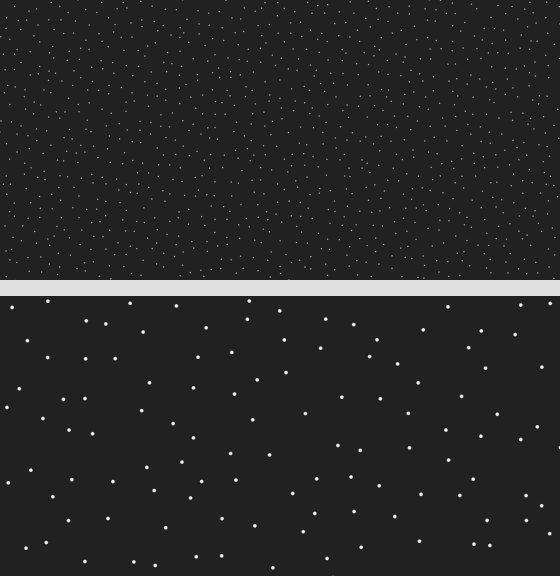
Top: the whole. Bottom: its middle third, enlarged.
Reproduce this texture procedurally as a Shadertoy shader.

```glsl
vec2 hash22(vec2 cell) {
    vec3 q = fract(cell.xyx * vec3(0.1031, 0.1030, 0.0973));
    q += dot(q, q.yzx + 33.33);
    return fract((q.xx + q.yz) * q.zy);
}

// Distance to the one jittered speck of each staggered cell, in cell units
float speckDistance(vec2 p) {
    float row = floor(p.y);
    p.x += 0.5 * mod(row, 2.0);
    vec2 cell = vec2(floor(p.x), row);
    vec2 jitter = (hash22(cell + 71.0) - 0.5) * 0.66;
    return length(p - cell - 0.5 - jitter);
}

// Soft disc that keeps its total light when smaller than a pixel
float softDisc(float d, float radius, float softness) {
    float outer = radius + softness;
    float inner = max(radius - softness, 0.0);
    float gain = min(1.0, 3.0 * radius * radius / (outer * outer));
    return gain * clamp((outer - d) / (outer - inner), 0.0, 1.0);
}

void mainImage(out vec4 fragColor, in vec2 fragCoord) {
    vec2 uv = fragCoord / iResolution.y;
    float pixel = 1.0 / iResolution.y;

    // Tilted grid hides the rows
    float tilt = 0.28;
    mat2 turn = mat2(cos(tilt), sin(tilt), -sin(tilt), cos(tilt));
    float density = 22.5;
    float d = speckDistance(turn * uv * density + 40.0) / density;

    // Tiny round specks
    float speck = softDisc(d, 0.00205, 0.62 * pixel);
    vec3 charcoal = vec3(0.13);
    vec3 speckWhite = vec3(0.97);
    fragColor = vec4(mix(charcoal, speckWhite, speck), 1.0);
}
```
